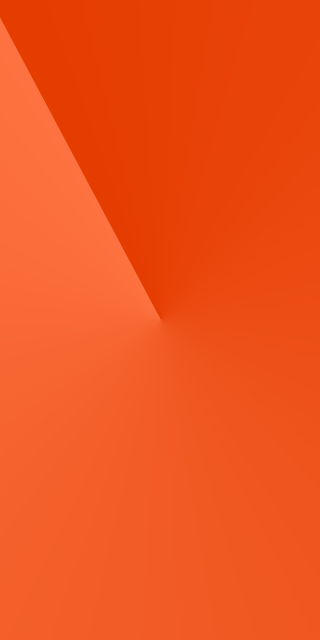
Give the GLSL for this background, as a WebGL 2 fragment shader.

```glsl
#version 300 es
precision highp float;

uniform vec2 u_resolution;
out vec4 fragColor;

const float TAU = 6.2831853;
const vec2 CENTER = vec2(0.503, 0.5);     // fraction of the canvas
const float SEAM_ANGLE = radians(-28.0);  // clockwise from straight up
const float MID_STOP = 0.56;              // fraction of a full turn
const vec3 DEEP_ORANGE = vec3(0.898, 0.235, 0.0);
const vec3 MID_ORANGE = vec3(0.945, 0.353, 0.141);
const vec3 LIGHT_ORANGE = vec3(0.994, 0.447, 0.251);

// Colour sweep over one clockwise turn, starting at the seam
vec3 sweepColor(float turn) {
    vec3 firstPart = mix(DEEP_ORANGE, MID_ORANGE, turn / MID_STOP);
    vec3 lastPart = mix(MID_ORANGE, LIGHT_ORANGE, (turn - MID_STOP) / (1.0 - MID_STOP));
    return turn < MID_STOP ? firstPart : lastPart;
}

void main() {
    vec2 p = (gl_FragCoord.xy - CENTER * u_resolution) / u_resolution.y;
    float pixel = 1.0 / u_resolution.y;

    // Coordinates along the seam and to its clockwise side
    vec2 seamDir = vec2(sin(SEAM_ANGLE), cos(SEAM_ANGLE));
    float along = dot(p, seamDir);
    float side = dot(p, vec2(seamDir.y, -seamDir.x));

    vec3 color = sweepColor(fract(atan(side, along) / TAU));

    // Smooth the hard edge where the sweep wraps around
    if (along > 0.0 && abs(side) < 0.6 * pixel) {
        float coverage = smoothstep(-0.6 * pixel, 0.6 * pixel, side);
        color = mix(LIGHT_ORANGE, DEEP_ORANGE, coverage);
    }

    fragColor = vec4(color, 1.0);
}
```
